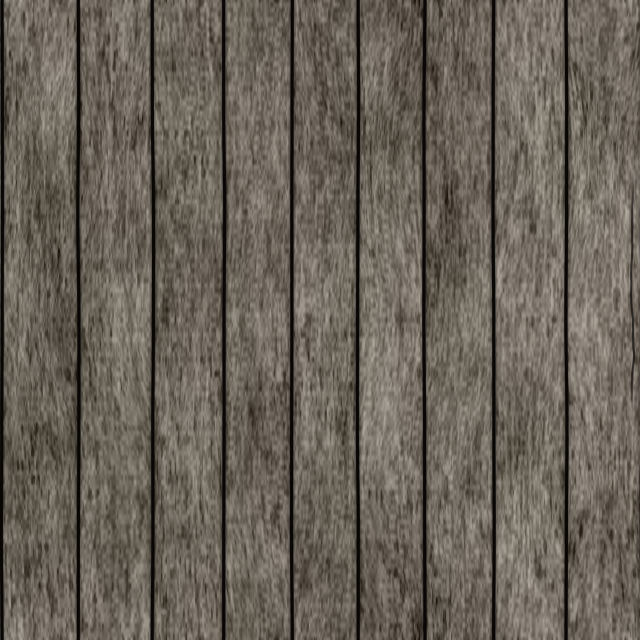
Give the GLSL for this texture, as a Shadertoy shader.

```glsl
// Weathered grey-brown wooden planks, nine upright boards with dark gaps.

const float PLANKS = 9.0;
const float TAU = 6.2831853;
const float GAP_HALF_WIDTH = 0.0022;
const float GAP_WOBBLE = 0.0022;
const float EDGE_SHADE_WIDTH = 0.006;
const float BASE_TONE = 0.435;
const float PLANK_VARIATION = 0.05;
const float BROAD_STRENGTH = 0.15;
const float MOTTLE_STRENGTH = 0.12;
const float FIBRE_STRENGTH = 0.18;
const float PORE_STRENGTH = 0.15;
const float STAIN_STRENGTH = 0.07;
const int SCARS = 6;
const vec3 WOOD_CAST = vec3(0.030, 0.0, -0.040);
const vec3 GAP_COLOUR = vec3(0.035, 0.025, 0.018);
const vec3 SCAR_COLOUR = vec3(0.60, 0.59, 0.55);

float hash(vec2 p) {
    return fract(sin(dot(p, vec2(127.1, 311.7))) * 43758.5453);
}

// Value noise that tiles over the unit square
float noise(vec2 uv, vec2 cells, float seed) {
    vec2 p = uv * cells;
    vec2 i = floor(p);
    vec2 f = fract(p);
    f = f * f * (3.0 - 2.0 * f);
    vec2 a = mod(i, cells);
    vec2 b = mod(i + 1.0, cells);
    vec2 shift = seed * vec2(17.3, 9.1);
    return mix(mix(hash(a + shift), hash(vec2(b.x, a.y) + shift), f.x),
               mix(hash(vec2(a.x, b.y) + shift), hash(b + shift), f.x), f.y);
}

float fbm(vec2 uv, vec2 cells, float seed) {
    float sum = 0.0;
    float weight = 0.5;
    for (int i = 0; i < 4; i++) {
        sum += weight * noise(uv, cells, seed + float(i) * 3.7);
        cells *= 2.0;
        weight *= 0.5;
    }
    return sum / 0.9375;
}

// Horizontal position of a gap; boards differ slightly in width
float seamX(float k, float y) {
    float bend = noise(vec2(0.0, y), vec2(1.0, 6.0), mod(k, PLANKS) + 40.0) - 0.5;
    float spread = 0.012 * sin(TAU * k / PLANKS - 0.2);
    return 0.0055 + k / PLANKS + spread + GAP_WOBBLE * bend;
}

// Brightness of the wood: broad shading, mottling, fibres, pores and stains
float woodTone(vec2 uv, float plank) {
    float seed = plank * 5.0 + 2.0;
    vec2 grain = uv;
    grain.x += 0.03 * (noise(uv, vec2(8.0, 4.0), seed) - 0.5);

    float tone = BASE_TONE + PLANK_VARIATION * (hash(vec2(plank, 7.0)) - 0.5);
    tone += BROAD_STRENGTH * (noise(uv, vec2(10.0, 6.0), seed + 1.0) - 0.5);
    tone += MOTTLE_STRENGTH * (fbm(grain, vec2(30.0, 10.0), seed + 7.0) - 0.5);

    // Long fibres crossed by ever finer, shorter ones
    tone += 0.4 * FIBRE_STRENGTH * (noise(grain, vec2(120.0, 9.0), seed + 3.0) - 0.5);
    tone += FIBRE_STRENGTH * (noise(grain, vec2(270.0, 36.0), seed) - 0.5);
    tone += FIBRE_STRENGTH * (noise(grain, vec2(420.0, 130.0), seed + 2.0) - 0.5);

    // Thin dark pores, denser in rough areas
    float rough = smoothstep(0.38, 0.65, fbm(uv, vec2(16.0, 5.0), seed + 4.0));
    float pores = smoothstep(0.6, 0.9, noise(grain, vec2(280.0, 48.0), seed + 5.0));
    tone -= PORE_STRENGTH * pores * mix(0.4, 1.0, rough);

    // Soft dark stains drawn out along the grain
    float stain = smoothstep(0.56, 0.78, fbm(grain, vec2(24.0, 10.0), seed + 6.0));
    return tone - STAIN_STRENGTH * stain;
}

void mainImage(out vec4 fragColor, in vec2 fragCoord) {
    vec2 uv = fragCoord / iResolution.xy;
    float pixel = 1.0 / iResolution.x;

    // Find the board and the nearest gap
    float plank = PLANKS - 1.0;
    float gapDistance = 1.0;
    for (float k = 0.0; k <= PLANKS; k++) {
        float offset = uv.x - seamX(k, uv.y);
        if (offset >= 0.0) plank = mod(k, PLANKS);
        gapDistance = min(gapDistance, abs(offset));
    }

    // Wood with a faint drifting warm or cool cast
    float warmth = noise(uv, vec2(9.0, 4.0), plank + 60.0) - 0.5;
    vec3 colour = woodTone(uv, plank) + WOOD_CAST + warmth * vec3(0.016, 0.0, 0.008);

    // Pale scars beside the gaps
    for (int i = 0; i < SCARS; i++) {
        float id = float(i);
        float y = hash(vec2(id, 3.0));
        float k = floor(PLANKS * hash(vec2(id, 11.0)));
        float radius = mix(0.003, 0.014, hash(vec2(id, 23.0)));
        vec2 d = uv - vec2(seamX(k, y) + 0.017, y);
        float ragged = length(d) + radius * (fbm(uv, vec2(80.0), id) - 0.5);
        float scar = 1.0 - smoothstep(0.1 * radius, radius, ragged);
        colour = mix(colour, SCAR_COLOUR, 0.6 * scar);
    }

    // Hairline split in the last board
    float splitX = 0.988 + 0.012 * (fbm(vec2(0.0, uv.y), vec2(1.0, 9.0), 80.0) - 0.5);
    float splitSpan = smoothstep(0.33, 0.42, uv.y) * (1.0 - smoothstep(0.66, 0.76, uv.y));
    float split = 1.0 - smoothstep(0.0006, 0.0012 + pixel, abs(uv.x - splitX));
    colour = mix(colour, GAP_COLOUR, 0.7 * split * splitSpan);

    // Worn, shaded edges and the open gap
    colour *= mix(0.75, 1.0, smoothstep(GAP_HALF_WIDTH, GAP_HALF_WIDTH + EDGE_SHADE_WIDTH, gapDistance));
    float gap = 1.0 - smoothstep(GAP_HALF_WIDTH - 0.5 * pixel, GAP_HALF_WIDTH + pixel, gapDistance);
    fragColor = vec4(mix(colour, GAP_COLOUR, gap), 1.0);
}
```
